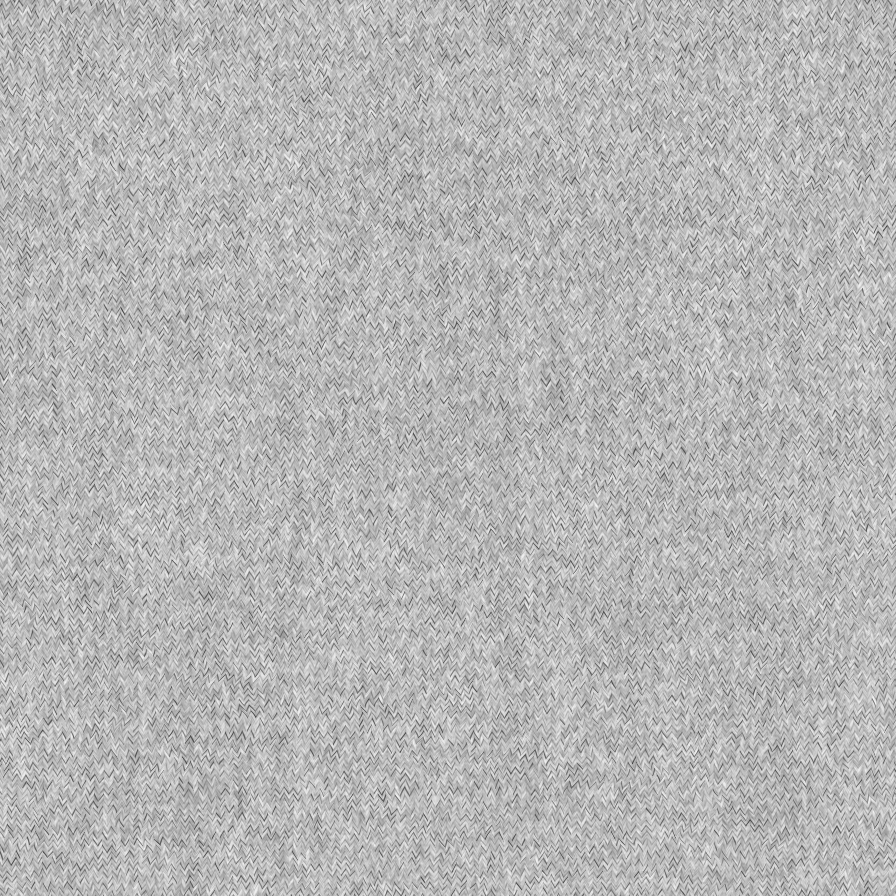
Give the GLSL for this texture, as a three.js fragment shader.

```glsl
// Fine grey stockinette knit: columns of small V stitches made of slanted legs.
// A zigzag shear bends straight rows into chevrons; hashes vary each leg and gap,
// and value noise adds fibres, slight yarn wobble and faint uneven bands.

varying vec2 vUv;

const vec2 STITCHES = vec2(104.0, 142.0); // columns and rows on the canvas
const float LEG_RISE = 1.1;               // rise of a leg, in rows
const float YARN_GREY = 0.775;

// Sineless hash of a cell, from 0 to 1
float hash(vec2 cell, float seed) {
  vec3 h = fract(vec3(cell.xyx + seed) * vec3(0.1031, 0.1030, 0.0973));
  h += dot(h, h.yzx + 33.33);
  return fract((h.x + h.y) * h.z);
}

// Smooth value noise, from 0 to 1
float valueNoise(vec2 p, float seed) {
  vec2 cell = floor(p);
  vec2 f = fract(p);
  f = f * f * (3.0 - 2.0 * f);
  float low = mix(hash(cell, seed), hash(cell + vec2(1.0, 0.0), seed), f.x);
  float high = mix(hash(cell + vec2(0.0, 1.0), seed), hash(cell + 1.0, seed), f.x);
  return mix(low, high, f.y);
}

// Noise centred on zero, from -0.5 to 0.5
float signedNoise(vec2 p, float seed) {
  return valueNoise(p, seed) - 0.5;
}

// Uneven yarn: shifts stitch coordinates a little
vec2 wobble(vec2 uv) {
  return vec2(0.55 * signedNoise(uv * vec2(30.0, 60.0), 11.0),
              0.80 * signedNoise(uv * vec2(60.0, 30.0), 23.0));
}

// Grey of the knit at a point in stitch units
float knitGrey(vec2 p) {
  // Distance from the V's centre line: 0 in the middle, 1 at the outside
  float side = abs(fract(p.x) - 0.5) * 2.0;
  float along = p.y - LEG_RISE * side;
  float legColumn = floor(p.x * 2.0);

  // Own brightness of each leg, blended across the dark gap
  float row = floor(along);
  float blend = smoothstep(0.8, 1.0, fract(along));
  float legTone = mix(hash(vec2(legColumn, row), 37.0),
                      hash(vec2(legColumn, row + 1.0), 37.0), blend) - 0.5;

  // Slanted shadow between neighbouring legs, of random depth
  float gap = smoothstep(0.18, 0.5, abs(fract(along) - 0.5));
  float depth = hash(vec2(legColumn, floor(along + 0.5)), 51.0);
  float shadow = gap * (0.07 + 0.30 * depth * depth);

  // Shallow groove where legs of neighbouring columns meet
  float groove = 0.035 * smoothstep(0.65, 1.0, side);

  // Fibres follow the leg, with a finer grain on top
  float fibre = 0.19 * signedNoise(vec2(p.x * 2.6, along * 2.6), 67.0);
  float grain = 0.09 * signedNoise(p * vec2(4.3, 3.2), 83.0);

  return YARN_GREY + 0.10 * legTone - shadow - groove + fibre + grain;
}

// Faint vertical and horizontal bands and soft patches
float unevenness(vec2 uv) {
  float columns = signedNoise(uv * vec2(75.0, 5.0), 97.0);
  float rows = signedNoise(uv * vec2(5.0, 80.0), 109.0);
  float patches = signedNoise(uv * 9.0, 127.0);
  return 0.035 * columns + 0.025 * rows + 0.02 * patches;
}

void main() {
  vec2 stitch = vUv * STITCHES + wobble(vUv);
  float grey = knitGrey(stitch) + unevenness(vUv);
  gl_FragColor = vec4(vec3(clamp(grey, 0.0, 1.0)), 1.0);
}
```
